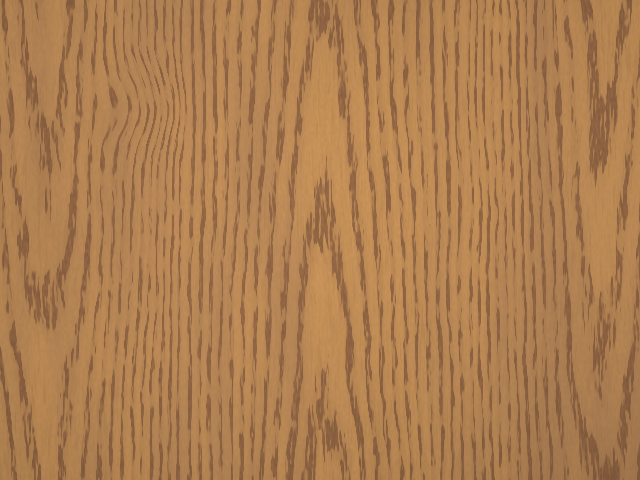
Reproduce this texture procedurally as a Shadertoy shader.

```glsl
// Flat-sawn oak: growth rings are contours of a folded field that forms
// cathedral arches between bands of straight grain. Dark pores, drawn as
// short upright dashes, gather in the early wood of every ring.

const float PI = 3.14159265;

float hash(vec2 p) {
    vec3 q = fract(vec3(p.xyx) * 0.1031);
    q += dot(q, q.yzx + 33.33);
    return fract((q.x + q.y) * q.z);
}

float noise(vec2 p) {
    vec2 i = floor(p), f = fract(p);
    f = f * f * (3.0 - 2.0 * f);
    return mix(mix(hash(i), hash(i + vec2(1, 0)), f.x),
               mix(hash(i + vec2(0, 1)), hash(i + vec2(1, 1)), f.x), f.y);
}

// One column of dashes, shifted by its own random amount
float dashColumn(float column, float y) {
    float t = y + 17.0 * hash(vec2(column, 3.7));
    float i = floor(t);
    return mix(hash(vec2(column, i)), hash(vec2(column, i + 1.0)),
               smoothstep(0.15, 0.85, t - i));
}

float pores(vec2 p) {
    float i = floor(p.x);
    return mix(dashColumn(i, p.y), dashColumn(i + 1.0, p.y),
               smoothstep(0.0, 1.0, p.x - i));
}

// Sideways drift of the grain, with one bulge as beside a knot
vec2 bendGrain(vec2 p) {
    vec2 k = (p - vec2(0.29, 0.775)) / vec2(0.085, 0.08);
    float drift = 0.018 * (noise(p * vec2(5.0, 2.2)) - 0.5)
                + 0.009 * (noise(p * vec2(16.0, 5.0) + 40.0) - 0.5)
                + 0.004 * (noise(p * vec2(40.0, 20.0) + 90.0) - 0.5);
    return vec2(p.x + drift - 0.038 * exp(-dot(k, k)), p.y);
}

// Distance to the nearest heart line
float heartDistance(float x) {
    float q = (x - 0.10) / 0.58;
    return (q - round(q)) * 0.58;
}

// Ring count: arches open up and down by turns from heart to heart
float ringField(vec2 p, float heart) {
    float d = heartDistance(p.x);
    float spread = (sqrt(d * d + 0.0180) - 0.134) / 0.0172;
    float wander = 0.55 * (noise(p * vec2(9.0, 4.0) + 7.0) - 0.5)
                 + 0.25 * (noise(p * vec2(30.0, 9.0) + 61.0) - 0.5)
                 + 0.22 * (pores(p * vec2(150.0, 9.0)) - 0.5);
    return spread - 2.4 * cos(PI * (p.x - 0.10) / 0.58) * p.y + 0.1 + heart * wander;
}

void mainImage(out vec4 fragColor, in vec2 fragCoord) {
    vec2 uv = fragCoord / iResolution.xy;
    vec2 p = fragCoord / iResolution.y;
    vec2 g = bendGrain(p);
    float d = heartDistance(g.x);
    float heart = exp(-d * d / 0.008);

    // Early wood band of each ring, broader near the hearts
    float rings = ringField(g, heart);
    float phase = fract(rings);
    float band = smoothstep(0.0, 0.16, phase)
               * (1.0 - smoothstep(mix(0.26, 0.34, heart), mix(0.78, 0.70, heart), phase));
    band *= mix(0.82, 1.06, hash(vec2(floor(rings), 5.0 + floor(p.x / 0.29))));

    // Pores break the band into ragged dashes
    float dash = 0.72 * pores(g * vec2(270.0, 30.0))
               + 0.28 * noise(g * vec2(420.0, 85.0));
    float ink = smoothstep(0.87, 1.10, 0.66 * band + 0.86 * dash);

    // Stray hairline pores between the rings
    float hair = smoothstep(0.62, 0.92, pores(g * vec2(310.0, 20.0) + 130.0));
    hair *= 0.35 + 0.65 * noise(g * vec2(14.0, 6.0) + 33.0);

    // Pale late wood with fine fibres and slow shifts of tone
    float fibre = noise(g * vec2(230.0, 8.0)) - 0.5;
    float speck = noise(p * vec2(380.0, 130.0)) - 0.5;
    float tone = 0.6 * noise(p * vec2(7.0, 1.6) + 21.0)
               + 0.4 * noise(p * vec2(24.0, 3.0) + 77.0);
    vec3 honey = vec3(0.755, 0.553, 0.335);
    vec3 tanWood = vec3(0.680, 0.500, 0.328);
    vec3 stain = vec3(0.620, 0.445, 0.290);
    vec3 poreBrown = vec3(0.520, 0.360, 0.245);
    vec3 color = mix(honey, tanWood, smoothstep(0.15, 0.95, tone + 0.35 * fibre));
    color *= 1.0 + 0.05 * fibre + 0.045 * speck;

    // Stain around the pores, then the pores themselves
    color = mix(color, stain, 0.30 * band + 0.30 * hair * (1.0 - band));
    color = mix(color, poreBrown * (1.0 + 0.14 * speck), 0.84 * ink);

    // Softer light toward the edges and in wide patches
    vec2 c = uv - vec2(0.5, 0.58);
    color *= 1.04 - 0.24 * dot(c, c);
    color *= 0.975 + 0.05 * noise(p * vec2(2.5, 2.0) + 4.0);
    fragColor = vec4(color, 1.0);
}
```
